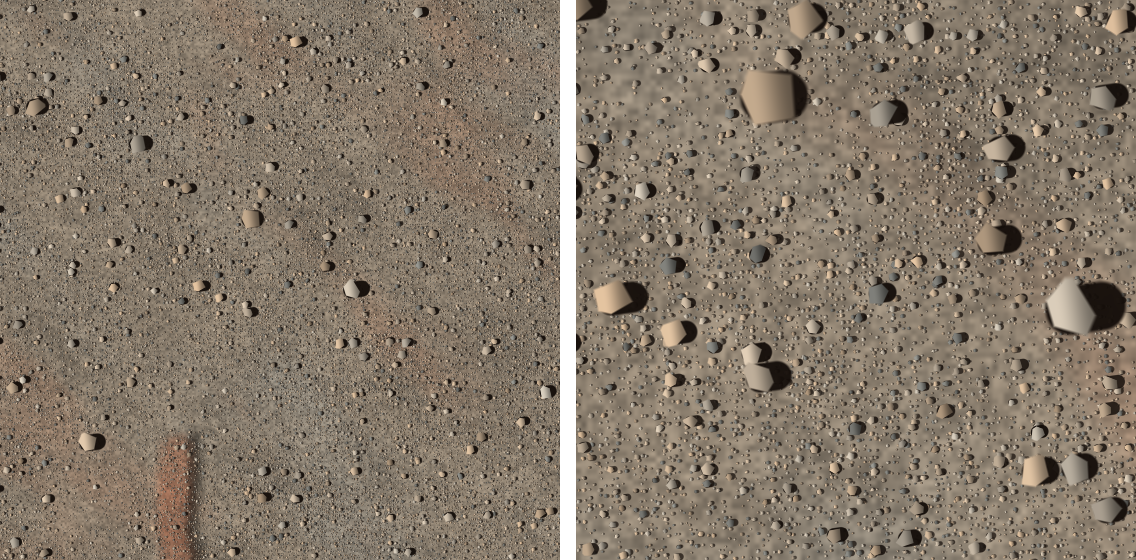
Left, the full canvas; right, a detail of the centre.
Write a WebGL 2 fragment shader that draws this texture.

```glsl
#version 300 es
precision highp float;
// Dry gravel ground seen from above: sandy soil with diagonal washes and a red ridge,
// covered by five layers of angular stones, fine to coarse, lit from the left.
// Soil comes from value noise; stones are random convex outlines on jittered grids.

uniform vec2 u_resolution;
out vec4 fragColor;

const float TAU = 6.2832;
const int STONE_LAYERS = 5;
const int STONE_SIDES = 5;
const vec2 SHADOW_DIR = vec2(0.99, 0.14);
const vec3 SHADOW_COLOR = vec3(0.075, 0.05, 0.035);

float hash(vec2 p) {
    return fract(sin(dot(p, vec2(127.1, 311.7))) * 43758.5);
}

float valueNoise(vec2 p) {
    vec2 i = floor(p), f = fract(p);
    f = f * f * (3.0 - 2.0 * f);
    float bottom = mix(hash(i), hash(i + vec2(1.0, 0.0)), f.x);
    float top = mix(hash(i + vec2(0.0, 1.0)), hash(i + 1.0), f.x);
    return mix(bottom, top, f.y);
}

float fbm(vec2 p) {
    float sum = 0.0, amplitude = 0.53;
    for (int i = 0; i < 4; i++) {
        sum += amplitude * valueNoise(p);
        p = mat2(1.6, 1.2, -1.2, 1.6) * p + 7.3;
        amplitude *= 0.5;
    }
    return sum;
}

// Coordinates along and across the washes that run down to the right
vec2 washSpace(vec2 p) {
    return vec2(dot(p, vec2(0.76, -0.65)), dot(p, vec2(0.65, 0.76)));
}

// How thickly stones gather around a point
float stoneCover(vec2 p) {
    vec2 w = washSpace(p);
    float patches = valueNoise(w * vec2(5.0, 10.0) + 3.7);
    float clumps = valueNoise(p * 23.0 + 9.1);
    return 0.25 + 0.9 * patches + 0.7 * clumps * clumps;
}

// Scaled distance to an irregular convex outline; the edge lies at 1
float stoneOutline(vec2 d, float seed) {
    float reach = length(d) * 0.86;
    float angle = seed * TAU;
    for (int k = 0; k < STONE_SIDES; k++) {
        float h = hash(vec2(seed * 91.0, float(k) + 1.5));
        angle += 0.85 + 0.8 * h;
        reach = max(reach, dot(d, vec2(cos(angle), sin(angle))) / (0.65 + 0.35 * h));
    }
    return reach;
}

vec3 stoneColor(float seed, float facing) {
    vec3 tint = mix(vec3(0.67, 0.64, 0.59), vec3(0.70, 0.60, 0.49), hash(vec2(seed, 4.2)));
    tint = mix(tint, vec3(0.46, 0.46, 0.44), step(0.86, hash(vec2(seed, 8.6))));
    float light = mix(1.16, 0.58, smoothstep(-0.5, 1.0, facing));
    return tint * light * (0.82 + 0.32 * hash(vec2(seed, 2.9)));
}

// One grid of stones with their shadows, painted over the colour below
vec3 addStones(vec3 color, vec2 p, float cells, float density, float shadowDepth, float pixel) {
    vec2 g = p * cells, home = floor(g);
    for (int y = -1; y <= 1; y++)
    for (int x = -1; x <= 1; x++) {
        vec2 id = home + vec2(x, y);
        float seed = hash(id + cells);
        vec2 center = id + 0.2 + 0.6 * vec2(hash(id + 17.3), hash(id + 41.9));
        float size = hash(id + 29.5);
        float radius = 0.4 * mix(0.45, 1.0, size * size);
        vec2 d = (g - center) / radius;
        if (length(d) > 2.6) continue;
        if (hash(id + 63.7) > density * stoneCover(center / cells)) continue;

        float blur = max(0.8 * pixel * cells / radius, 0.1);
        float shadowLength = 0.5 + 0.7 * hash(id + 77.1);
        vec2 trail = d - SHADOW_DIR * clamp(dot(d, SHADOW_DIR), 0.0, shadowLength);
        float shadow = 1.0 - smoothstep(0.95 - blur, 0.95 + blur, length(trail) * 1.1);
        float body = 1.0 - smoothstep(1.0 - blur, 1.0 + blur, stoneOutline(d, seed));
        color = mix(color, SHADOW_COLOR, shadow * shadowDepth);
        color = mix(color, stoneColor(seed, dot(d, SHADOW_DIR)), body);
    }
    return color;
}

// Bare soil: tinted washes, shallow gullies and sandy grain
vec3 soil(vec2 p) {
    vec2 w = washSpace(p) + 0.05 * (fbm(p * 6.0) - 0.5);
    float redness = smoothstep(0.52, 0.8, fbm(w * vec2(3.0, 8.0) + 1.8));
    float greyness = smoothstep(0.45, 0.75, fbm(w * vec2(2.5, 6.0) + 12.4));
    float gully = 1.0 - smoothstep(0.0, 0.07, abs(fbm(w * vec2(2.2, 5.0) + 5.6) - 0.5));
    vec3 color = mix(vec3(0.55, 0.50, 0.435), vec3(0.56, 0.53, 0.48), greyness);
    color = mix(color, vec3(0.57, 0.46, 0.38), 0.7 * redness);
    color *= 1.0 - 0.10 * gully * valueNoise(p * 9.0);
    float grain = 0.30 * (valueNoise(p * 290.0) - 0.5) + 0.18 * (valueNoise(p * 130.0 + 5.0) - 0.5);
    return color * (1.0 + grain + 0.22 * (fbm(p * 14.0) - 0.5));
}

// Upright red ridge with a shaded right flank
vec3 addRidge(vec3 color, vec2 p, vec2 tip, float width) {
    vec2 d = p - tip;
    d.x += 0.025 * (fbm(p * 16.0) - 0.5);
    float side = length(vec2(d.x, max(d.y, 0.0))) / width;
    float crest = 1.0 - smoothstep(0.5, 1.3, side);
    float flank = smoothstep(0.2, 0.9, d.x / width) * (1.0 - smoothstep(0.9, 1.7, side));
    color = mix(color, color * vec3(1.06, 0.86, 0.79), crest);
    return color * (1.0 - 0.5 * flank);
}

void main() {
    vec2 p = gl_FragCoord.xy / u_resolution.y;
    float pixel = 1.0 / u_resolution.y;
    vec3 color = addRidge(soil(p), p, vec2(0.315, 0.19), 0.035);
    float cells = 300.0, density = 0.5, shadowDepth = 0.6;
    for (int i = 0; i < STONE_LAYERS; i++) {
        color = addStones(color, p, cells, density, shadowDepth, pixel);
        cells *= 0.52;
        density *= 0.64;
        shadowDepth = min(shadowDepth + 0.12, 0.95);
    }
    fragColor = vec4(color, 1.0);
}
```
